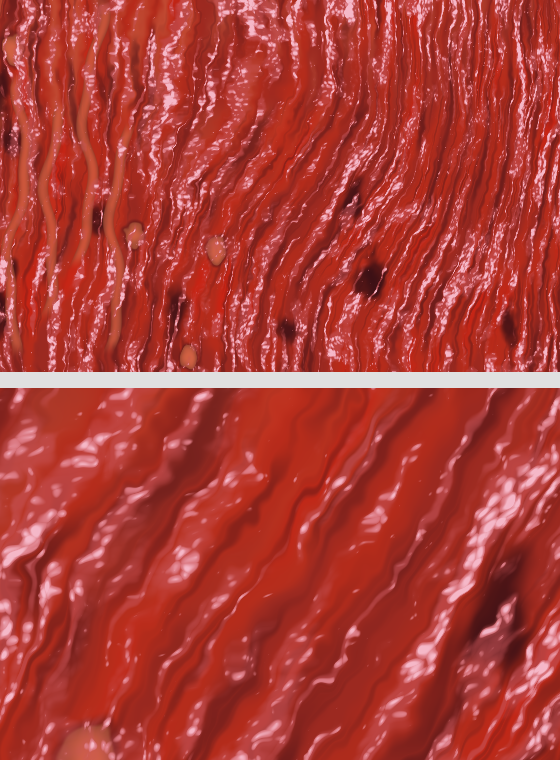
Top: the whole. Bottom: its middle third, enlarged.
Write a Shadertoy shader that draws this texture.

```glsl
// Wet red folded tissue: slanting broken glossy strands, dark blots, salmon cords and nodules.

const vec3 DEEP_RED = vec3(0.61, 0.16, 0.125);
const vec3 RED      = vec3(0.71, 0.17, 0.105);
const vec3 SCARLET  = vec3(0.81, 0.13, 0.07);
const vec3 CREASE   = vec3(0.38, 0.10, 0.10);
const vec3 BLOT     = vec3(0.22, 0.06, 0.08);
const vec3 SALMON   = vec3(0.78, 0.36, 0.25);
const vec3 ROSE     = vec3(0.78, 0.33, 0.35);
const vec3 PINK     = vec3(0.87, 0.49, 0.53);
const vec3 GLINT    = vec3(0.98, 0.76, 0.83);

vec2 hash2(vec2 p) {
    vec3 h = fract(vec3(p.xyx) * vec3(0.1031, 0.1030, 0.0973));
    h += dot(h, h.yzx + 33.33);
    return fract((h.xx + h.yz) * h.zy);
}

float noise(vec2 p) {
    vec2 i = floor(p), f = fract(p);
    f = f * f * (3.0 - 2.0 * f);
    float low  = mix(hash2(i).x, hash2(i + vec2(1, 0)).x, f.x);
    float high = mix(hash2(i + vec2(0, 1)).x, hash2(i + vec2(1, 1)).x, f.x);
    return mix(low, high, f.y);
}

// Two noise octaves for ragged outlines.
float rough(vec2 p) {
    return 0.6 * noise(p) + 0.4 * noise(p * 2.3 + 7.1);
}

// Distance to the nearest scattered cell point.
float cells(vec2 p) {
    vec2 i = floor(p), f = fract(p);
    float nearest = 2.0;
    for (int y = -1; y <= 1; y++)
    for (int x = -1; x <= 1; x++) {
        vec2 o = vec2(x, y);
        nearest = min(nearest, length(o + hash2(i + o) - f));
    }
    return nearest;
}

// Bends the plane so that folds are vertical in the result.
vec2 flow(vec2 p) {
    float lean = 0.04 + 0.22 * exp(-pow((p.x - 0.95) / 0.5, 2.0));
    float u = p.x - lean * (smoothstep(0.05, 0.78, p.y) + 0.15 * p.y);
    u += 0.010 * sin(p.y * 9.0 + u * 7.0) + 0.004 * sin(p.y * 24.0 + u * 19.0);
    u += 0.012 * (noise(p * vec2(26.0, 20.0)) - 0.5) + 0.009 * (noise(p * vec2(75.0, 55.0)) - 0.5);
    return vec2(u, p.y);
}

// One layer of folds: x = glossy crest, y = dark crease, z = rounded body.
vec3 folds(vec2 q, float count, float seed) {
    float k = q.x * count + 1.1 * noise(vec2(q.x * count * 0.5, q.y * 1.8) + seed) + 50.0;
    float id = floor(k) + seed, f = fract(k);
    float centre = 0.32 + 0.3 * noise(vec2(id * 7.3, q.y * 6.0));
    float width = mix(0.08, 0.34, noise(vec2(id * 3.1, q.y * 12.0 + seed)));
    float broken = smoothstep(0.4, 0.65, rough(vec2(id * 5.7, q.y * 7.0 + seed)));
    float crest = (1.0 - smoothstep(0.1 * width, width, abs(f - centre))) * broken;
    float shadow = 1.0 - smoothstep(0.03, 0.12, abs(f - centre - width - 0.05));
    float crease = 1.0 - smoothstep(0.02, 0.16, min(f, 1.0 - f));
    crease = max(crease, shadow * broken) * smoothstep(0.35, 0.7, rough(vec2(q.x * 11.0, q.y * 6.0) + seed));
    return vec3(crest, crease, 0.5 - 0.5 * cos(6.2832 * f));
}

// A raised wavy cord: x = cover, y = roundness.
vec2 cord(vec2 p, float x, float bottom, float top, float width) {
    float bend = 0.018 * sin(p.y * 13.0 + x * 40.0) + 0.007 * sin(p.y * 31.0 + x * 17.0);
    float t = abs(p.x - x - bend - 0.06 * p.y) / width;
    float span = smoothstep(bottom, bottom + 0.05, p.y) * (1.0 - smoothstep(top - 0.05, top, p.y));
    return vec2((1.0 - smoothstep(0.75, 1.05, t)) * span, 1.0 - min(t * t, 1.0));
}

void mainImage(out vec4 fragColor, in vec2 fragCoord) {
    vec2 p = fragCoord / iResolution.y;
    float aspect = iResolution.x / iResolution.y;
    vec2 q = flow(p);
    vec3 broad = folds(q, 12.0, 3.0), fine = folds(q, 23.0, 17.0), thin = folds(q, 36.0, 29.0);
    // Flesh tone, with salmon folds towards the upper left
    float tone = 0.45 * rough(q * vec2(14.0, 5.0)) + 0.35 * noise(p * 5.0) + 0.25 * broad.z;
    vec3 col = mix(DEEP_RED, RED, smoothstep(0.32, 0.62, tone));
    col = mix(col, SCARLET, 0.75 * smoothstep(0.62, 0.85, tone));
    float upperLeft = smoothstep(0.5, 1.3, p.y + 0.5 - 0.45 * p.x);
    col = mix(col, SALMON, 0.6 * upperLeft * fine.z * smoothstep(0.35, 0.65, rough(q * vec2(16.0, 4.0) + 9.0)));
    col = mix(col, CREASE, 0.75 * max(broad.y, max(0.7 * fine.y, 0.45 * thin.y)));
    // Dark blots
    for (int i = 0; i < 12; i++) {
        vec2 h = hash2(vec2(i, 41)), size = hash2(vec2(i, 73));
        vec2 d = p - vec2(h.x * h.x * aspect, 0.02 + 0.75 * h.y);
        float r = length(d / mix(vec2(0.022, 0.035), vec2(0.042, 0.085), size));
        r += 1.1 * (rough(q * vec2(30.0, 16.0)) - 0.5);
        col = mix(col, BLOT, 0.8 * (1.0 - smoothstep(0.3, 1.2, r)));
    }
    // Salmon cords on the left
    for (int i = 0; i < 4; i++) {
        vec2 h = hash2(vec2(i, 5));
        vec2 c = cord(p, 0.02 + 0.09 * float(i), 0.3 * h.x, 0.3 * h.x + 0.4 + 0.4 * h.y, 0.016);
        col = mix(col, SALMON * (0.65 + 0.4 * c.y), 0.75 * c.x);
    }
    // Glossy sheen, broken into crisp ragged glints
    float density = 0.35 + 0.75 * noise(p * 4.0 + 20.0) + 0.3 * p.y;
    float patches = smoothstep(0.55, 0.8, rough(q * vec2(30.0, 12.0) + 30.0));
    float gloss = max(max(broad.x, fine.x), max(0.75 * thin.x, 0.6 * patches)) * min(density, 1.1);
    float crinkle = 0.55 * rough(q * vec2(85.0, 58.0)) + 0.45 * (0.95 - cells(q * vec2(120.0, 80.0)));
    float light = 0.6 * gloss + 1.3 * (crinkle - 0.5);
    float shine = smoothstep(0.36, 0.52, light), sparkle = smoothstep(0.5, 0.72, light);
    // Nodules with a shadowed rim
    for (int i = 0; i < 4; i++) {
        vec2 h = hash2(vec2(i, 88));
        float r = length((p - vec2(h.x * aspect, h.y)) / vec2(0.026, 0.04)) + 0.9 * (rough(p * 26.0) - 0.5);
        col = mix(col, CREASE, 0.6 * (1.0 - smoothstep(0.95, 1.3, r)));
        col = mix(col, SALMON * (1.05 - 0.35 * r * r), 1.0 - smoothstep(0.85, 1.0, r));
    }
    col = mix(col, ROSE, 0.6 * smoothstep(0.12, 0.6, gloss + 0.5 * (crinkle - 0.5)));
    col = mix(col, mix(PINK, GLINT, sparkle), 0.92 * shine);
    fragColor = vec4(col, 1.0);
}
```
